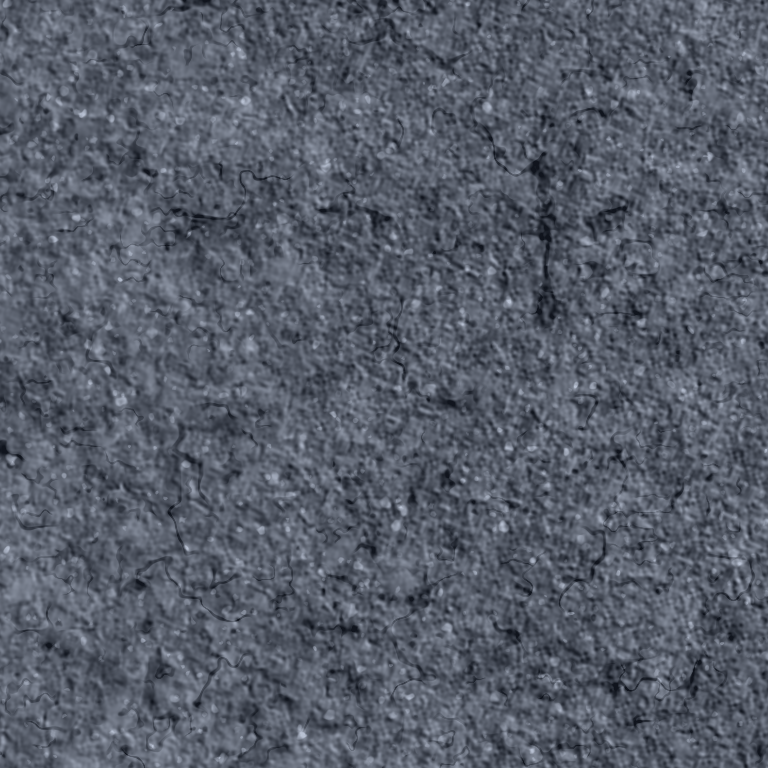
A Shadertoy shader for this texture:

```glsl
float hash(vec2 p) {
    return fract(sin(dot(p, vec2(127.1, 311.7))) * 43758.5);
}

vec2 hash2(vec2 p) {
    return vec2(hash(p), hash(p + 37.3));
}

float noise(vec2 p) {
    vec2 cell = floor(p);
    vec2 f = fract(p);
    f = f * f * (3.0 - 2.0 * f);
    float low = mix(hash(cell), hash(cell + vec2(1.0, 0.0)), f.x);
    float high = mix(hash(cell + vec2(0.0, 1.0)), hash(cell + 1.0), f.x);
    return mix(low, high, f.y);
}

vec2 warp(vec2 p, float scale, float amount) {
    return p + amount * (vec2(noise(p * scale), noise(p * scale + 51.7)) - 0.5);
}

mat2 rotation(float angle) {
    float c = cos(angle), s = sin(angle);
    return mat2(c, s, -s, c);
}

// Soil height: clods, grains and grit, with clods fading where the soil is fine
float soilHeight(vec2 p, float coarseness) {
    vec2 q = warp(p, 60.0, 0.014);
    float clods = noise(rotation(0.5) * q * 52.0);
    float grains = noise(rotation(1.1) * q * 108.0 + 13.0);
    float grit = noise(rotation(2.0) * p * 195.0 + 29.0);
    return mix(0.16, 0.36, coarseness) * clods + 0.40 * grains
         + mix(0.36, 0.22, coarseness) * grit;
}

// Scattered irregular blobs; returns coverage scaled by a random strength
float blobs(vec2 p, float frequency, float density, float radius, float softness, float seed) {
    vec2 q = warp(p, frequency * 3.0, 0.25 / frequency) * frequency;
    vec2 base = floor(q);
    float cover = 0.0;
    for (int y = -1; y <= 1; y++) {
        for (int x = -1; x <= 1; x++) {
            vec2 cell = base + vec2(x, y);
            vec2 id = cell + seed;
            vec2 offset = rotation(6.28 * hash(id + 5.1)) * (q - cell - hash2(id));
            offset.x *= mix(0.65, 1.1, hash(id + 8.6));
            float size = radius * mix(0.55, 1.2, hash(id + 2.9));
            float shape = 1.0 - smoothstep(size * (1.0 - softness), size * (1.0 + softness), length(offset));
            float present = step(hash(id + 17.4), density);
            cover = max(cover, present * shape * mix(0.5, 1.0, hash(id + 23.8)));
        }
    }
    return cover;
}

// Short thin fissures along the mid level of a noise field
float cracks(vec2 p, float frequency, float width) {
    vec2 q = warp(p, frequency * 2.5, 0.5 / frequency);
    float line = abs(noise(q * frequency + 71.0) - 0.5);
    float patches = smoothstep(0.58, 0.74, noise(p * frequency * 0.7 + 43.0));
    return patches * (1.0 - smoothstep(width * 0.3, width, line));
}

vec3 slateColor(float tone) {
    vec3 shadow = vec3(0.16, 0.18, 0.22);
    vec3 highlight = vec3(0.55, 0.58, 0.64);
    return mix(shadow, highlight, clamp(tone, -0.25, 1.45));
}

void mainImage(out vec4 fragColor, in vec2 fragCoord) {
    vec2 uv = fragCoord / min(iResolution.x, iResolution.y);
    float coarseness = 1.0 - smoothstep(0.2, 0.75, uv.x + 0.4 * (noise(uv * 4.0) - 0.5));

    // Relief lit from the upper right
    vec2 lightStep = vec2(0.8, 0.6) * 0.0024;
    float height = soilHeight(uv, coarseness);
    float relief = soilHeight(uv - lightStep, coarseness) - soilHeight(uv + lightStep, coarseness);

    // Flat stones calm the relief and lift the tone
    float stones = blobs(uv, 15.0, 0.28, 0.28, 0.3, 3.0);
    float calm = 1.0 - 0.5 * stones;
    float tone = 0.47 + calm * (1.15 * relief + 0.95 * (height - 0.47));
    tone += 0.17 * stones;
    tone += 0.16 * (noise(uv * 7.0 + 9.0) - 0.5) + 0.24 * (noise(uv * 27.0 + 5.0) - 0.5);

    // Pale specks, dark pits and fissures
    tone += 0.60 * blobs(uv, 46.0, 0.08, 0.25, 0.4, 11.0);
    tone += 0.42 * blobs(uv, 92.0, 0.10, 0.30, 0.5, 19.0);
    tone -= 0.45 * blobs(uv, 58.0, 0.09, 0.24, 0.6, 31.0);
    tone -= 0.38 * cracks(uv, 24.0, 0.07);
    tone -= 0.28 * cracks(uv + 3.7, 46.0, 0.10);

    fragColor = vec4(slateColor(tone), 1.0);
}
```
